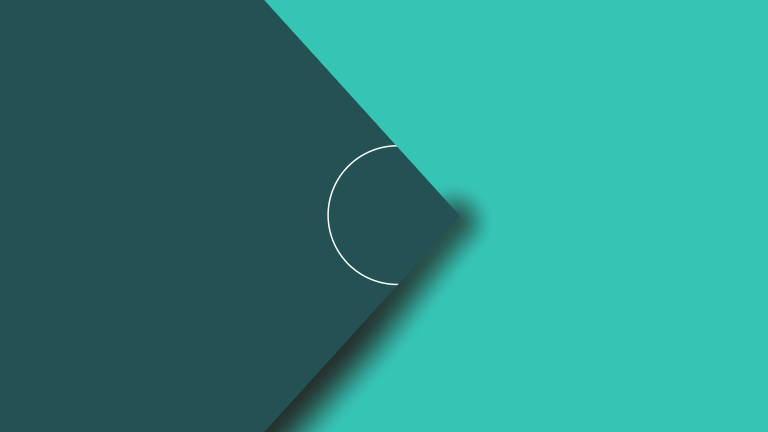
Reproduce this background procedurally as a Shadertoy shader.

```glsl
// A dark pointed panel over a flat teal ground, with a thin ring cut off by
// the panel's edges and a soft shadow below its lower right side.
// The panel is a mirrored half-plane; the shadow is a blurred capsule.

#define TIP vec2(1.065, 0.5)
#define EDGE_SLOPE 0.907
#define RING_CENTER vec2(0.920, 0.502)
#define RING_RADIUS 0.1605
#define RING_WIDTH 0.0034
#define SHADOW_REACH vec2(0.095, 0.122)
#define SHADOW_STRENGTH vec2(0.76, 1.0)

const vec3 TEAL = vec3(0.212, 0.769, 0.710);
const vec3 PANEL = vec3(0.141, 0.322, 0.330);
const vec3 SHADOW = vec3(0.145, 0.200, 0.185);
const vec3 RING = vec3(1.0);

// Coverage of a shape from its signed distance, smoothed over one pixel.
float cover(float dist, float pixel) {
    return clamp(0.5 - dist / pixel, 0.0, 1.0);
}

// Signed distance to the wedge that opens to the left of the tip.
float wedgeDistance(vec2 p) {
    vec2 q = vec2(p.x - TIP.x, abs(p.y - TIP.y));
    return dot(q, normalize(vec2(1.0, EDGE_SLOPE)));
}

// Shadow along the lower edge, wider and darker away from the tip.
float shadowAmount(vec2 p) {
    vec2 along = normalize(vec2(-EDGE_SLOPE, -1.0));
    vec2 start = TIP + along * 0.02;
    float t = max(dot(p - start, along), 0.0);
    float dist = length(p - start - along * t);
    float growth = smoothstep(0.0, 0.4, t);
    float reach = mix(SHADOW_REACH.x, SHADOW_REACH.y, growth);
    float strength = mix(SHADOW_STRENGTH.x, SHADOW_STRENGTH.y, growth);
    return strength * (1.0 - smoothstep(0.0, reach, dist));
}

void mainImage(out vec4 fragColor, in vec2 fragCoord) {
    float pixel = 1.0 / iResolution.y;
    vec2 p = fragCoord * pixel;

    // Ground and shadow
    vec3 color = mix(TEAL, SHADOW, shadowAmount(p));

    // Panel with the ring drawn on it
    float ringDist = abs(length(p - RING_CENTER) - RING_RADIUS) - 0.5 * RING_WIDTH;
    vec3 face = mix(PANEL, RING, cover(ringDist, pixel));
    color = mix(color, face, cover(wedgeDistance(p), pixel));

    fragColor = vec4(color, 1.0);
}
```
